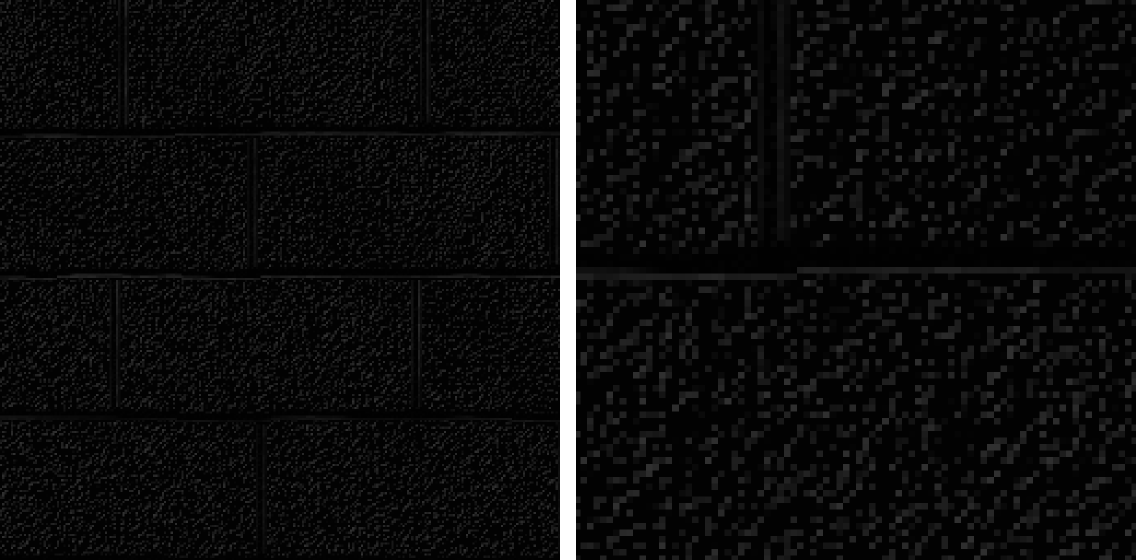
Left, the full canvas; right, a detail of the centre.
Give the GLSL for this texture map, as a Shadertoy shader.

```glsl
#define CELLS 256.0         // grain cells per canvas height
#define COURSE 0.2545       // height of one course
#define BLOCK 0.538         // length of one block
#define BED_START -0.004    // height of the lowest bed joint
#define BLOCK_START 0.462   // first upright joint of the even courses
#define STAGGER 0.247       // sideways shift of the odd courses
#define DRIFT 0.01          // wander of the upright joints
#define GRAIN_CUT 0.57      // higher values leave fewer lit grains
#define BASE 0.008
#define GRAIN_LOW 0.06
#define GRAIN_HIGH 0.18
#define JOINT_LIGHT 0.15

float hash(vec2 p) {
    return fract(sin(dot(p, vec2(127.1, 311.7))) * 43758.5453);
}

float noise(vec2 p) {
    vec2 i = floor(p), f = fract(p);
    f = f * f * (3.0 - 2.0 * f);
    return mix(mix(hash(i), hash(i + vec2(1, 0)), f.x),
               mix(hash(i + vec2(0, 1)), hash(i + vec2(1, 1)), f.x), f.y);
}

// Rough stone: a weak directional high-pass of the hash
float grain(vec2 cell) {
    float relief = hash(cell) + 0.3 * hash(cell + vec2(1, 1))
                 - 0.3 * hash(cell + vec2(1, -1)) - 0.3 * hash(cell + vec2(-1, 1));
    float lit = smoothstep(GRAIN_CUT - 0.05, GRAIN_CUT + 0.05, relief);
    float level = clamp((relief - GRAIN_CUT) / 0.45, 0.0, 1.0);
    return lit * mix(GRAIN_LOW, GRAIN_HIGH, level);
}

// 1 on the whole cells from lo to hi
float band(float d, float lo, float hi) {
    return step(lo - 0.5, d) * step(d, hi + 0.5);
}

float wall(vec2 cell) {
    vec2 p = (cell + 0.5) / CELLS;

    // Signed cell distance to the nearest bed joint
    float height = (p.y - BED_START) / COURSE;
    float bed = floor(height + 0.5);
    float slip = step(0.6, noise(vec2(p.x * 5.0, bed * 9.0 + 2.0)));
    float dy = floor((height - bed) * COURSE * CELLS + 0.5) + slip;

    // Signed cell distance to the nearest upright joint of this course
    float course = floor(height);
    float start = BLOCK_START - STAGGER * mod(course, 2.0) + DRIFT * cos(2.0 * course);
    float along = (p.x - start) / BLOCK;
    float upright = floor(along + 0.5);
    float dx = floor((along - upright) * BLOCK * CELLS + 0.5);

    // Dark grooves swallow most of the grain
    float groove = max(0.95 * band(dy, 0.0, 3.0), 0.85 * band(dx, -3.0, 1.0));
    groove = max(groove, 0.5 * band(dy, -1.0, 4.0));
    float shade = BASE * (1.0 - 0.4 * groove) + grain(cell) * (1.0 - groove);

    // Worn light along the joint edges, broken into short dashes
    float bedDash = 0.5 + 0.5 * hash(floor(cell / vec2(4, 1)) + 17.0);
    float bedWear = mix(0.35, 1.1, noise(vec2(p.x * 9.0, bed * 5.0)));
    bedWear *= mix(0.45, 1.0, smoothstep(0.5, 2.0, bed));
    float second = 0.8 * smoothstep(0.4, 0.6, noise(vec2(p.x * 12.0, bed * 3.0 + 40.0)));
    float bedLight = (band(dy, 0.0, 0.0) + second * band(dy, 1.0, 1.0)) * bedWear * bedDash;

    float sideDash = 0.5 + 0.5 * hash(floor(cell / vec2(1, 4)) + 31.0);
    float sideWear = mix(0.4, 1.1, noise(vec2(upright * 3.0 + course * 7.0, p.y * 14.0)));
    float sideLight = band(dx, 0.0, 0.0) + 0.35 * band(dx, 1.0, 1.0) + 0.5 * band(dx, -3.0, -3.0);
    sideLight *= sideWear * sideDash * (1.0 - band(dy, -1.0, 5.0));
    return shade + JOINT_LIGHT * max(bedLight, sideLight);
}

void mainImage(out vec4 fragColor, in vec2 fragCoord) {
    // Four samples per pixel smooth the cell edges
    float shade = 0.0;
    for (int i = 0; i < 4; i++) {
        vec2 offset = vec2(i % 2, i / 2) * 0.5 - 0.25;
        shade += 0.25 * wall(floor((fragCoord + offset) / iResolution.y * CELLS));
    }
    fragColor = vec4(vec3(shade), 1.0);
}
```
